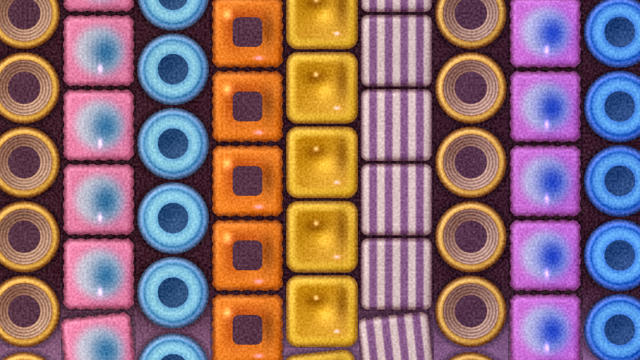
This pattern is drawn by a WebGL 1 fragment shader. Its source:

```glsl
precision highp float;
// Columns of glossy dishes: gold cups, pink pillows, blue rings, orange trays,
// yellow dishes and striped cushions. Each column has its own vertical phase;
// tiles are distance fields with painted bowls, highlights, edge shade and grain.
uniform vec2 u_resolution;

const float PITCH = 0.2068;          // tile spacing, in canvas heights
const float COLUMN_SHIFT = 0.175;    // places the first column centre
const float ROW_SHIFT = 0.18;        // places the first row centre
const float PHASE_CODE = 84088.5;    // base-4 digits: quarter shift per column
const float KINDS = 6.0;
const float LAST_ROW = 4.6;          // tiles below this lie loose
const float LOOSE_TILT = 0.11;
const float LOOSE_DROP = 0.03;
const float STRIPE_PITCH = 0.209;
const float GRAIN_SCALE = 150.0;
const float GRAIN = 0.13;
const vec2 LIGHT = vec2(-0.64, 0.77);
const vec3 GAP = vec3(0.23, 0.11, 0.16);
const vec3 FLOOR_GLOW = vec3(0.53, 0.37, 0.51);
const vec3 HOLE = vec3(0.34, 0.21, 0.28);

float hash(vec2 p) {
  return fract(sin(dot(p, vec2(127.1, 311.7))) * 43758.5);
}

float cornerSlope(vec2 cell, vec2 f, vec2 corner) {
  float a = 6.2832 * hash(cell + corner);
  return dot(vec2(cos(a), sin(a)), f - corner);
}

float gradientNoise(vec2 p) {
  vec2 i = floor(p), f = fract(p), u = f * f * (3.0 - 2.0 * f);
  float low = mix(cornerSlope(i, f, vec2(0.0)), cornerSlope(i, f, vec2(1.0, 0.0)), u.x);
  float high = mix(cornerSlope(i, f, vec2(0.0, 1.0)), cornerSlope(i, f, vec2(1.0)), u.x);
  return mix(low, high, u.y);
}

float roundBox(vec2 q, float halfSize, float corner) {
  vec2 d = abs(q) - halfSize + corner;
  return length(max(d, 0.0)) + min(max(d.x, d.y), 0.0) - corner;
}

float glow(vec2 q, vec2 centre, vec2 size) {
  vec2 d = (q - centre) / size;
  return exp(-dot(d, d));
}

float scallop(vec2 q) { return 0.008 * cos(40.0 * q.x) * cos(40.0 * q.y); }

// Each tile returns its colour and its signed edge distance.
vec4 goldCup(vec2 q, float lit, float aa) {
  float r = length(q);
  float terrace = 0.5 + 0.5 * cos((r - 0.23) * 150.0);
  vec3 c = mix(vec3(0.52, 0.35, 0.29), vec3(0.84, 0.67, 0.57), 0.55 - 0.45 * lit);
  c *= 0.78 + 0.26 * terrace;
  vec3 rim = mix(vec3(0.66, 0.40, 0.12), vec3(0.97, 0.77, 0.38), glow(vec2(r, 0.0), vec2(0.42, 0.0), vec2(0.045)));
  c = mix(c, rim, smoothstep(0.365, 0.365 + 2.0 * aa, r));
  c = mix(HOLE, c, smoothstep(0.215 - aa, 0.215 + aa, r));
  return vec4(c, r - 0.48);
}

vec4 pinkPillow(vec2 q, float cool) {
  vec3 c = mix(vec3(0.91, 0.51, 0.68), vec3(0.83, 0.45, 0.83), cool);
  float bowl = 1.0 - smoothstep(0.22, 0.42, length(q));
  c = mix(c, vec3(0.80, 0.82, 0.89), bowl * 0.92);
  vec3 deep = mix(vec3(0.20, 0.44, 0.64), vec3(0.15, 0.28, 0.76), cool);
  c = mix(c, deep, glow(q, vec2(0.10, -0.02), vec2(0.20, 0.24)));
  c += vec3(0.55, 0.30, 0.45) * glow(q, vec2(0.02, -0.24), vec2(0.03, 0.06));
  return vec4(c, roundBox(q, 0.472, 0.11) + scallop(q));
}

vec4 blueRing(vec2 q, float cool, float lit, float aa) {
  float r = length(q);
  vec3 c = mix(vec3(0.36, 0.62, 0.84), vec3(0.22, 0.46, 0.83), cool);
  c = mix(c, mix(vec3(0.56, 0.81, 0.91), vec3(0.40, 0.71, 0.91), cool), glow(vec2(r, 0.0), vec2(0.29, 0.0), vec2(0.075)));
  c -= 0.12 * glow(vec2(r, 0.0), vec2(0.385, 0.0), vec2(0.018));
  c += vec3(0.14, 0.07, 0.08) * glow(vec2(r, 0.0), vec2(0.435, 0.0), vec2(0.025));
  vec3 well = vec3(0.16, 0.29, 0.47) - 0.05 * lit;
  return vec4(mix(well, c, smoothstep(0.205 - aa, 0.205 + aa, r)), r - 0.482);
}

vec4 orangeTray(vec2 q, float lit, float aa) {
  float hole = roundBox(q, 0.20, 0.09);
  float bowl = smoothstep(0.20, 0.0, hole);
  vec3 c = mix(vec3(0.95, 0.52, 0.16), vec3(0.75, 0.32, 0.09), bowl * (0.5 + 0.5 * lit));
  c -= vec3(0.30, 0.17, 0.06) * glow(q, vec2(0.28, 0.02), vec2(0.10, 0.24));
  c += vec3(0.45, 0.40, 0.32) * glow(q, vec2(-0.27, 0.23), vec2(0.06, 0.07));
  c += vec3(0.25, 0.20, 0.60) * glow(q, vec2(0.15, -0.35), vec2(0.06, 0.03));
  return vec4(mix(HOLE, c, smoothstep(-aa, aa, hole)), roundBox(q, 0.472, 0.11) + scallop(q));
}

vec4 yellowDish(vec2 q, float lit) {
  float dish = smoothstep(0.02, -0.06, roundBox(q, 0.37, 0.13));
  vec3 c = mix(vec3(0.93, 0.74, 0.23), vec3(0.82, 0.59, 0.13) - 0.08 * lit, dish);
  c -= vec3(0.24, 0.22, 0.08) * glow(q, vec2(0.27, 0.10), vec2(0.08, 0.26));
  c -= vec3(0.20, 0.20, 0.06) * glow(q, vec2(-0.08, 0.14), vec2(0.15, 0.09));
  c += vec3(0.18, 0.18, 0.08) * glow(q, vec2(0.03, -0.02), vec2(0.13));
  c += vec3(0.50) * glow(q, vec2(-0.08, 0.18), vec2(0.035));
  c += vec3(0.25, 0.25, 0.65) * glow(q, vec2(0.20, -0.27), vec2(0.04, 0.025));
  return vec4(c, roundBox(q, 0.482, 0.16));
}

vec4 stripedCushion(vec2 q) {
  float band = 0.5 + 0.5 * cos(6.2832 * q.x / STRIPE_PITCH);
  vec3 c = mix(vec3(0.55, 0.37, 0.53), vec3(0.88, 0.79, 0.75), smoothstep(0.2, 0.8, band));
  return vec4(c, roundBox(q, 0.482, 0.11));
}

void main() {
  vec2 p = gl_FragCoord.xy / u_resolution.y;
  float cool = smoothstep(0.15, 1.0, gl_FragCoord.x / u_resolution.x);
  float aa = 0.8 / (u_resolution.y * PITCH);

  // Column, its quarter-step phase, and the row counted from the top.
  float x = p.x / PITCH + COLUMN_SHIFT, column = floor(x);
  float quarter = mod(floor(PHASE_CODE / exp2(2.0 * column)), 4.0);
  float phase = ROW_SHIFT + 0.25 * quarter;
  float y = (1.0 - p.y) / PITCH - phase + 0.5, row = floor(y);
  vec2 q = vec2(fract(x) - 0.5, 0.5 - fract(y));

  // Loose bottom tiles sag and turn a little.
  float loose = step(LAST_ROW, row + phase);
  q.y += loose * LOOSE_DROP;
  float s = sin(loose * LOOSE_TILT), k = cos(loose * LOOSE_TILT);
  q = mat2(k, -s, s, k) * q;

  float lit = dot(q, LIGHT) / (length(q) + 0.02);
  float kind = mod(column, KINDS);
  vec4 tile = stripedCushion(q);
  if (kind < 0.5) tile = goldCup(q, lit, aa);
  else if (kind < 1.5) tile = pinkPillow(q, cool);
  else if (kind < 2.5) tile = blueRing(q, cool, lit, aa);
  else if (kind < 3.5) tile = orangeTray(q, lit, aa);
  else if (kind < 4.5) tile = yellowDish(q, lit);

  // Rounded edges, then the shadowed floor with its glow near the bottom.
  float edge = smoothstep(0.0, 0.075, -tile.w);
  vec3 body = tile.rgb * mix(vec3(0.60, 0.50, 0.52), vec3(1.0), edge);
  body += 0.09 * lit * glow(vec2(tile.w, 0.0), vec2(-0.06, 0.0), vec2(0.04));
  body *= 0.97 + 0.06 * hash(vec2(column, row));
  vec3 ground = mix(GAP, FLOOR_GLOW, smoothstep(0.24, 0.0, p.y));
  ground *= 0.7 + 0.3 * smoothstep(0.0, 0.10, tile.w);
  vec3 color = mix(body, ground, smoothstep(-aa, aa, tile.w));

  // Cool light from the right, fine grain and soft mottling.
  color *= mix(vec3(1.02, 1.0, 0.97), vec3(0.95, 0.94, 1.05), cool);
  color += GRAIN * gradientNoise(p * GRAIN_SCALE) + 0.03 * gradientNoise(p * 22.0);
  gl_FragColor = vec4(clamp(color, 0.0, 1.0), 1.0);
}
```
